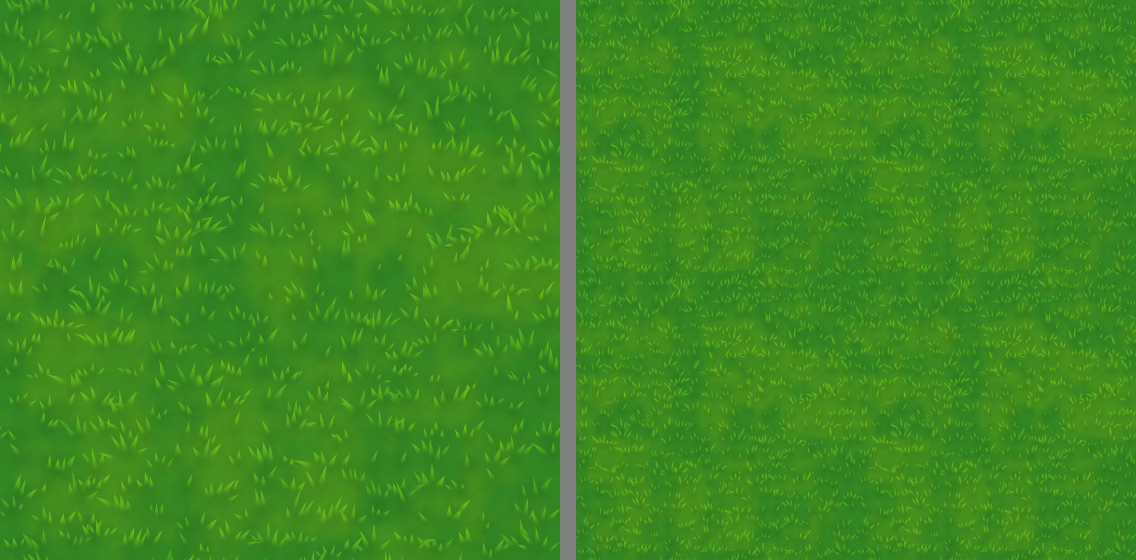
Left, the tile; right, the same tile 2 across and 2 down.
Give the GLSL for this texture, as a three.js fragment shader.

```glsl
#define CELLS 20.0
#define MAX_BLADES 5
#define BLADE_LENGTH 0.055
#define BLADE_HALF_WIDTH 0.0085
#define TUFT_SPREAD 0.017
#define FAN_ANGLE 0.75
#define PATCH_FREQ 10.0
#define SOFT_EDGE 0.0010
#define DARK_GREEN vec3(0.200, 0.528, 0.138)
#define OLIVE_GREEN vec3(0.285, 0.572, 0.115)
#define DIM_TIP vec3(0.285, 0.635, 0.120)
#define BRIGHT_TIP vec3(0.440, 0.765, 0.095)

varying vec2 vUv;

float hash(vec2 p) {
  return fract(sin(dot(p, vec2(127.1, 311.7))) * 43758.5453);
}

// Value noise that wraps after a whole number of cells
float wrapNoise(vec2 uv, float freq) {
  vec2 p = uv * freq;
  vec2 i = floor(p);
  vec2 f = fract(p);
  f = f * f * f * (f * (f * 6.0 - 15.0) + 10.0);
  vec2 lo = mod(i, freq);
  vec2 hi = mod(i + 1.0, freq);
  float bottom = mix(hash(lo), hash(vec2(hi.x, lo.y)), f.x);
  float top = mix(hash(vec2(lo.x, hi.y)), hash(hi), f.x);
  return mix(bottom, top, f.y);
}

float wrapFbm(vec2 uv) {
  float sum = 0.0;
  float amp = 0.53;
  float freq = PATCH_FREQ;
  for (int i = 0; i < 4; i++) {
    sum += amp * wrapNoise(uv, freq);
    freq *= 2.0;
    amp *= 0.5;
  }
  return sum;
}

// Curved tapering blade rooted at the origin: x = coverage, y = height along it
vec2 blade(vec2 p, float lean, float len, float halfWidth) {
  float c = cos(lean);
  float s = sin(lean);
  vec2 q = vec2(c * p.x - s * p.y, s * p.x + c * p.y);
  float t = clamp(q.y / len, 0.0, 1.0);
  float x = q.x - lean * 0.38 * len * t * t;
  float taper = halfWidth * pow(1.0 - t, 0.9) * smoothstep(-0.3, 0.35, t);
  float cover = 1.0 - smoothstep(-SOFT_EDGE, SOFT_EDGE, abs(x) - taper);
  float inside = step(0.0, q.y) * step(q.y, len);
  return vec2(cover * inside * smoothstep(0.02, 0.5, t), t);
}

// Fan of blades growing from one cell, laid over the colour so far
vec3 drawTuft(vec3 color, vec3 ground, float patchTone, vec2 p, vec2 id) {
  float count = 1.0 + floor(hash(id + 3.7) * float(MAX_BLADES));
  float size = mix(0.5, 1.0, hash(id + 11.3));
  float fan = FAN_ANGLE * mix(0.3, 1.0, hash(id + 17.9));
  float tilt = (hash(id + 23.1) - 0.5) * 0.7;
  float tuftTone = hash(id + 29.3);

  // Soft shade around the roots
  color *= 1.0 - 0.07 * exp(-dot(p, p) / 0.0004);

  for (int k = 0; k < MAX_BLADES; k++) {
    float n = float(k);
    if (n >= count) break;
    vec2 seed = id + vec2(41.3, 57.7) * (n + 1.0);
    float side = (n - 0.5 * (count - 1.0)) * 0.5;
    float lean = side * fan + tilt + (hash(seed) - 0.5) * 0.35;
    float len = BLADE_LENGTH * size * mix(0.5, 1.0, hash(seed + 5.1));
    len *= 1.0 - 0.2 * abs(side);
    float halfWidth = BLADE_HALF_WIDTH * mix(0.5, 1.0, size) * mix(0.6, 1.0, hash(seed + 8.3));
    vec2 root = vec2(side * TUFT_SPREAD, 0.004 - 0.018 * hash(seed + 13.7));
    vec2 b = blade(p - root, lean, len, halfWidth);

    // Blades fade from the ground colour at the root to a bright tip
    float tone = 0.35 * tuftTone + 0.3 * hash(seed + 19.9) + 0.4 * patchTone;
    vec3 tip = mix(DIM_TIP, BRIGHT_TIP, tone);
    color = mix(color, mix(ground, tip, smoothstep(0.0, 0.85, b.y)), b.x);
  }
  return color;
}

void main() {
  // Cloudy ground
  float patchTone = smoothstep(0.26, 0.74, wrapFbm(vUv));
  vec3 ground = mix(DARK_GREEN, OLIVE_GREEN, patchTone);
  ground *= 0.985 + 0.03 * wrapNoise(vUv, 96.0);

  // Tufts from back (top) to front (bottom)
  vec3 color = ground;
  vec2 cell = floor(vUv * CELLS);
  for (int row = 1; row >= -1; row--) {
    for (int col = -1; col <= 1; col++) {
      vec2 here = cell + vec2(float(col), float(row));
      vec2 id = mod(here, CELLS);
      vec2 jitter = vec2(hash(id + 61.7), hash(id + 73.9));
      vec2 center = (here + mix(vec2(0.2), vec2(0.8), jitter)) / CELLS;
      color = drawTuft(color, ground, patchTone, vUv - center, id);
    }
  }
  gl_FragColor = vec4(color, 1.0);
}
```
